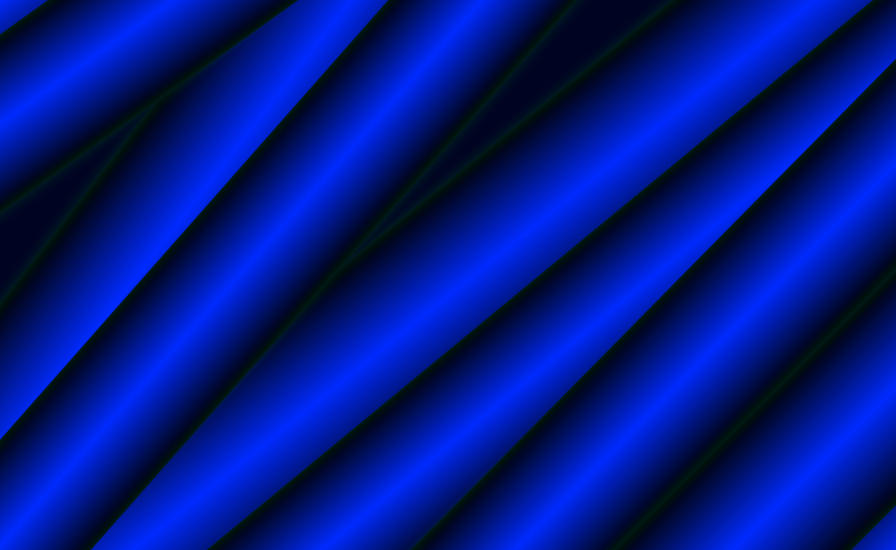
Give the GLSL for this background, as a WebGL 1 fragment shader.

```glsl
precision highp float;
// Overlapping diagonal blue tubes with dark rims and a faint green edge glow.

uniform vec2 u_resolution;

#define TUBE_BLUE vec3(0.0, 0.165, 1.0)
#define RIM_GREEN vec3(0.0, 0.10, 0.085)
#define GAP_NAVY vec3(0.0, 0.012, 0.13)
#define RIM_WIDTH 0.018

// Paints one tube over the colour below it. Its axis runs from xBottom on the
// lower canvas edge to xTop on the upper one, in units of the canvas height.
vec3 paintTube(vec3 below, vec2 p, float xBottom, float xTop, float halfWidth) {
    float run = xTop - xBottom;
    float axisDist = abs(p.x - xBottom - run * p.y) / sqrt(1.0 + run * run);
    float edgeDist = axisDist - halfWidth;
    float pixel = 1.0 / u_resolution.y;

    // Linear shading from the bright axis to the dark rim
    float light = clamp(-edgeDist / halfWidth, 0.0, 1.0);
    float cover = 1.0 - smoothstep(-pixel, pixel, edgeDist);
    vec3 color = mix(below, TUBE_BLUE * light, cover);

    // The glow shows only where the surface is darker than itself
    float glow = exp(-abs(edgeDist) * 1.4 / RIM_WIDTH);
    return max(color, RIM_GREEN * glow);
}

void main() {
    vec2 p = gl_FragCoord.xy / u_resolution.y;
    vec3 color = GAP_NAVY;

    // Upper left group, from back to front
    color = paintTube(color, p, -1.400, 0.000, 0.130);
    color = paintTube(color, p, -0.136, 0.638, 0.166);
    color = paintTube(color, p, -1.085, 0.315, 0.132);

    // Long middle tubes
    color = paintTube(color, p, 0.243, 1.481, 0.162);
    color = paintTube(color, p, -0.006, 0.877, 0.128);
    color = paintTube(color, p, 0.585, 1.796, 0.133);

    // Lower right group
    color = paintTube(color, p, 0.936, 1.923, 0.134);
    color = paintTube(color, p, 1.640, 2.640, 0.130);
    color = paintTube(color, p, 1.332, 2.336, 0.152);

    gl_FragColor = vec4(color, 1.0);
}
```
